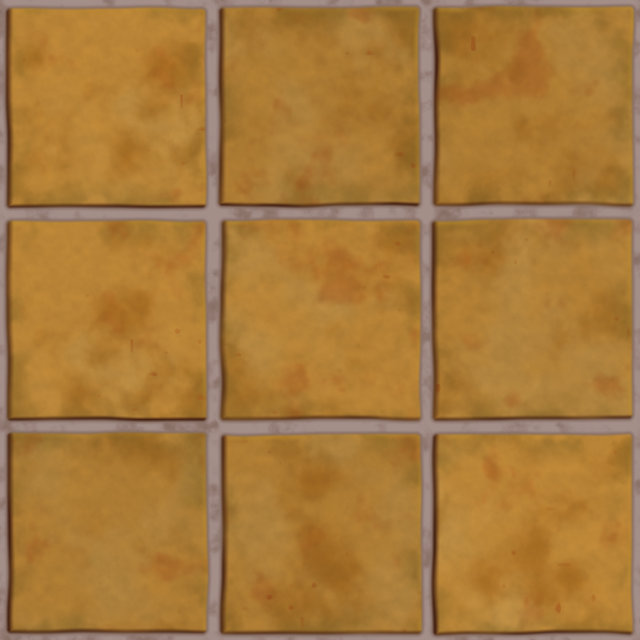
This texture is drawn by a WebGL 1 fragment shader. Its source:

```glsl
precision highp float;
// Three by three glazed ochre tiles set in mauve-grey grout.
// Each cell is a slightly wobbly rounded box; layered noise mottles the glaze,
// and the sides get dark left/bottom edges and bright top/right rims.

uniform vec2 u_resolution;

// Layout, in cell units unless stated
const float TILES = 3.0;         // repeats across and down the canvas
const float HALF_SIZE = 0.466;   // half the side of a tile
const float CORNER = 0.018;
const float JITTER = 0.012;      // shift of each tile in its cell
const float WOBBLE = 0.014;      // unevenness of the sides
const float EDGE_SOFT = 0.009;
const float LEFT_WIDTH = 0.036;
const float BOTTOM_WIDTH = 0.024;
const float RIM_WIDTH = 0.030;

// Colours
const vec3 OCHRE = vec3(0.705, 0.502, 0.208);
const vec3 PALE = vec3(0.705, 0.535, 0.265);
const vec3 AMBER = vec3(0.615, 0.395, 0.120);
const vec3 OLIVE = vec3(0.535, 0.405, 0.160);
const vec3 RUST = vec3(0.600, 0.285, 0.090);
const vec3 RIM = vec3(0.740, 0.560, 0.170);
const vec3 SHADE = vec3(0.270, 0.130, 0.065);
const vec3 GROUT = vec3(0.640, 0.555, 0.535);
const vec3 GROUT_DARK = vec3(0.530, 0.435, 0.395);

float hash(vec2 p) {
  return fract(sin(dot(p, vec2(127.1, 311.7))) * 43758.55);
}

float noise(vec2 p) {
  vec2 i = floor(p);
  vec2 f = fract(p);
  f = f * f * (3.0 - 2.0 * f);
  return mix(mix(hash(i), hash(i + vec2(1.0, 0.0)), f.x),
             mix(hash(i + vec2(0.0, 1.0)), hash(i + 1.0), f.x), f.y);
}

float fbm(vec2 p) {
  float sum = 0.0;
  float gain = 0.5;
  for (int i = 0; i < 4; i++) {
    sum += gain * noise(p);
    p = mat2(1.6, 1.2, -1.2, 1.6) * p + 7.3;
    gain *= 0.5;
  }
  return sum / 0.9375;
}

float roundedBox(vec2 p, float halfSide, float radius) {
  vec2 d = abs(p) - halfSide + radius;
  return length(max(d, 0.0)) + min(max(d.x, d.y), 0.0) - radius;
}

// Mottled glaze; the seed makes every tile different
vec3 glaze(vec2 p, vec2 seed, float inset) {
  vec2 q = p + seed;
  float broad = fbm(q * 3.2);
  float cloudy = fbm(q * 7.0 + 31.0);
  float fine = fbm(q * 22.0 + 57.0);
  vec3 color = mix(OCHRE, PALE, 0.75 * smoothstep(0.45, 0.75, fbm(q * 2.6 + 83.0)));
  float amber = smoothstep(0.46, 0.78, 0.55 * broad + 0.45 * cloudy);
  color = mix(color, AMBER, 0.85 * amber);
  // Greenish pooling near the sides
  float margin = 1.0 - smoothstep(0.0, 0.16, inset);
  color = mix(color, OLIVE, 0.6 * margin * smoothstep(0.35, 0.7, cloudy));
  // Reddish stains and sparse specks
  float stain = smoothstep(0.60, 0.80, fbm(q * 5.0 + 113.0));
  float speck = smoothstep(0.87, 0.97, noise(q * 19.0 + 9.0)) * smoothstep(0.5, 0.7, broad);
  color = mix(color, RUST, 0.35 * stain + 0.5 * speck);
  return color * (1.0 + 0.12 * (fine - 0.5));
}

void main() {
  vec2 grid = gl_FragCoord.xy / u_resolution * TILES;
  vec2 id = floor(grid);
  vec2 seed = 20.0 * vec2(hash(id + 3.1), hash(id + 8.7));
  float pixel = TILES / min(u_resolution.x, u_resolution.y);
  float soft = max(EDGE_SOFT, pixel);

  // Hand-laid position and uneven sides
  vec2 p = fract(grid) - 0.5;
  p -= JITTER * (vec2(hash(id + 1.7), hash(id + 5.3)) - 0.5);
  vec2 w = p * 5.0 + seed;
  p += WOBBLE * (vec2(noise(w), noise(w + 41.0)) - 0.5);
  float dist = roundedBox(p, HALF_SIZE, CORNER);

  // Grout, darker in a thin line around the tile
  float grain = fbm(grid * 14.0);
  vec3 grout = mix(GROUT_DARK, GROUT, smoothstep(0.1, 0.55, grain));
  grout = mix(GROUT_DARK, grout, smoothstep(0.0, 0.022, dist));

  // Tile face with a tint of its own
  vec3 tile = glaze(p, seed, -dist) * mix(0.96, 1.04, hash(id + 12.9));

  // Bright rims on top and right
  vec2 far = HALF_SIZE - p;
  vec2 rim = 1.0 - smoothstep(vec2(0.0), vec2(RIM_WIDTH), far);
  tile = mix(tile, RIM, 0.6 * max(rim.x, rim.y) * noise(w * 1.3 + 67.0));

  // Shaded left and bottom sides of varying strength
  vec2 near = p + HALF_SIZE;
  vec2 strength = mix(vec2(0.55), vec2(1.0), vec2(hash(id + 21.3), hash(id + 27.9)));
  strength *= 0.65 + 0.5 * vec2(noise(w + 19.0), noise(w * 1.4 + 73.0));
  vec2 side = 1.0 - smoothstep(vec2(0.0), vec2(LEFT_WIDTH, BOTTOM_WIDTH), near);
  vec2 shade = min(side * strength * 1.3, 1.0);
  tile = mix(tile, SHADE, max(shade.x, shade.y));

  float cover = 1.0 - smoothstep(-soft, soft, dist);
  gl_FragColor = vec4(mix(grout, tile, cover), 1.0);
}
```
